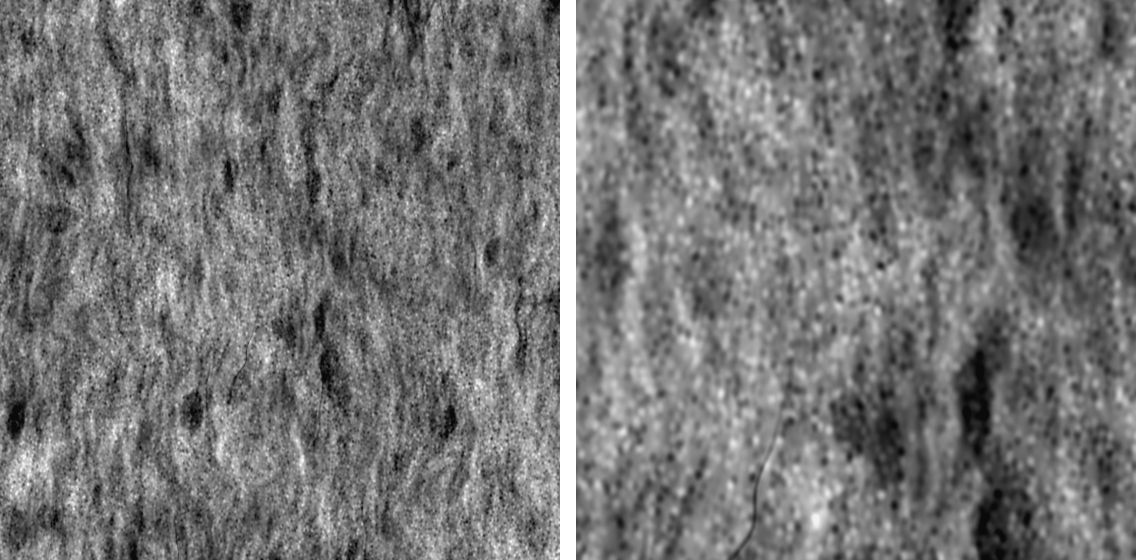
Left: the whole. Right: its middle third, enlarged.
A WebGL 1 fragment shader for this texture:

```glsl
precision highp float;
// Weathered grey bark: upright fibres, fine grain, soft blotches, cracks and pits.

uniform vec2 u_resolution;

// Cells per canvas, across and along the fibres
const vec2 GRAIN_CELLS = vec2(235.0, 185.0);
const vec2 THREAD_CELLS = vec2(150.0, 56.0);
const vec2 FIBRE_CELLS = vec2(88.0, 21.0);
const vec2 STRAND_CELLS = vec2(44.0, 11.0);
const vec2 BLOTCH_CELLS = vec2(18.0, 13.0);
const vec2 SHADE_CELLS = vec2(6.0, 4.5);
const vec2 CRACK_CELLS = vec2(28.0, 4.0);
const vec2 CRACK_PATCH_CELLS = vec2(10.0, 5.0);
const vec2 PIT_CELLS = vec2(25.0, 13.0);

// Tone strength of each layer
const float BASE_TONE = 0.472;
const float GRAIN_TONE = 0.068;
const float THREAD_TONE = 0.045;
const float FIBRE_TONE = 0.060;
const float STRAND_TONE = 0.046;
const float BLOTCH_TONE = 0.046;
const float SHADE_TONE = 0.028;
const float CRACK_DEPTH = 0.20;
const float PIT_DEPTH = 0.24;

const float CRACK_WIDTH = 0.28;
const float BEND = 0.010;
const float WOBBLE = 0.0022;
const float UNIT_DEVIATION = 2.6; // scales cellNoise to a deviation near one

vec3 hash3(vec2 cell) {
  vec3 h = fract(cell.xyx * vec3(0.1031, 0.1030, 0.0973));
  h += dot(h, h.yxz + 33.33);
  return fract((h.xxy + h.yzz) * h.zyx);
}

// Cellular noise: soft light and dark spots, one scattered in each cell
float cellNoise(vec2 p, float seed) {
  vec2 home = floor(p);
  vec2 local = p - home;
  float sum = 0.0;
  for (int j = -1; j <= 1; j++) {
    for (int i = -1; i <= 1; i++) {
      vec2 offset = vec2(float(i), float(j));
      vec3 spot = hash3(home + offset + seed * 37.0);
      vec2 away = offset + spot.xy - local;
      float falloff = max(0.0, 1.0 - dot(away, away));
      sum += (spot.z * 2.0 - 1.0) * falloff * falloff * falloff;
    }
  }
  return sum * UNIT_DEVIATION;
}

// Layered sines and noise lean the fibres gently to either side
vec2 bendFibres(vec2 p) {
  float lean = 0.6 * sin(p.y * 7.0 + p.x * 5.0) + 0.4 * sin(p.y * 15.0 - p.x * 11.0 + 2.0);
  lean += 0.6 * cellNoise(p * vec2(7.0, 6.0), 1.0);
  float wobble = cellNoise(p * vec2(34.0, 30.0), 2.0);
  return p + vec2(BEND * lean + WOBBLE * wobble, 0.0);
}

// Thin dark lines along the zero contours of stretched noise, kept in patches
float cracks(vec2 p) {
  float contour = abs(cellNoise(p * CRACK_CELLS, 3.0));
  float line = 1.0 - smoothstep(0.0, CRACK_WIDTH, contour);
  return line * smoothstep(0.1, 1.3, cellNoise(p * CRACK_PATCH_CELLS, 4.0));
}

float pits(vec2 p) {
  return smoothstep(1.3, 2.5, cellNoise(p * PIT_CELLS, 5.0));
}

void main() {
  vec2 uv = gl_FragCoord.xy / u_resolution.y;
  vec2 bent = bendFibres(uv);

  // Broad shading
  float blotch = cellNoise(bent * BLOTCH_CELLS, 6.0);
  float tone = BASE_TONE + BLOTCH_TONE * blotch;
  tone += SHADE_TONE * cellNoise(uv * SHADE_CELLS, 7.0);

  // Upright fibres, coarse to fine
  tone += STRAND_TONE * cellNoise(bent * STRAND_CELLS, 8.0);
  tone += FIBRE_TONE * cellNoise(bent * FIBRE_CELLS, 9.0);
  tone += THREAD_TONE * cellNoise(bent * THREAD_CELLS, 10.0);

  // Fine grain, a little stronger on the pale patches
  float grainStrength = GRAIN_TONE * (1.0 + 0.15 * clamp(blotch, -2.0, 2.0));
  tone += grainStrength * cellNoise(uv * GRAIN_CELLS, 11.0);

  // Hollows
  tone -= CRACK_DEPTH * cracks(bent) + PIT_DEPTH * pits(bent);

  gl_FragColor = vec4(vec3(clamp(tone, 0.04, 0.95)), 1.0);
}
```
